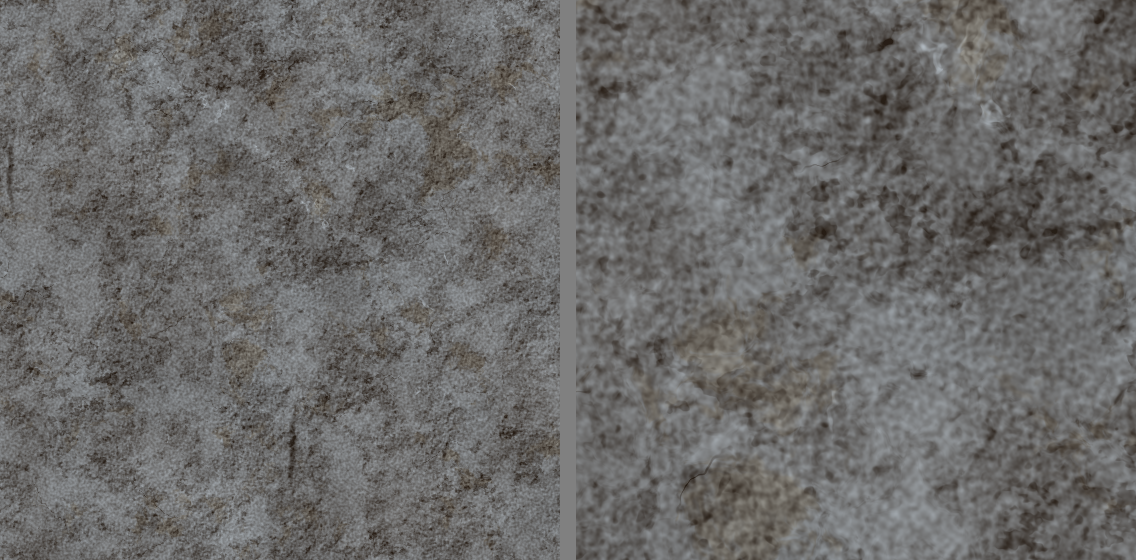
Left, the full canvas; right, a detail of the centre.
Reproduce this texture procedurally as a WebGL 2 fragment shader.

```glsl
#version 300 es
precision highp float;

#define BASE_TONE 0.434
#define BROAD_CONTRAST 0.095
#define PATCH_CONTRAST 0.085
#define RELIEF_CONTRAST 0.20
#define GRAIN_CONTRAST 0.13
#define SPECK_DEPTH 0.07
#define PIT_DEPTH 0.12
#define CRACK_DEPTH 0.13
#define STAIN_STRENGTH 0.6
#define SCRATCH_CELLS 6.0

uniform vec2 u_resolution;
out vec4 fragColor;

// Integer hash of a lattice cell, two values in 0..1
vec2 hash2(vec2 cell) {
    uvec2 q = uvec2(ivec2(cell)) * uvec2(1597334673u, 3812015801u);
    uint n = (q.x ^ q.y) * 1597334673u;
    n = (n ^ (n >> 15)) * 2246822519u;
    n ^= n >> 13;
    return vec2(n & 65535u, n >> 16) / 65535.0;
}

float cornerSlope(vec2 cell, vec2 offset) {
    float angle = 6.2832 * hash2(cell).x;
    return dot(vec2(cos(angle), sin(angle)), offset);
}

float gradientNoise(vec2 p) {
    vec2 i = floor(p), f = p - i;
    vec2 u = f * f * f * (f * (f * 6.0 - 15.0) + 10.0);
    vec2 e = vec2(1.0, 0.0);
    float low = mix(cornerSlope(i, f), cornerSlope(i + e, f - e), u.x);
    float high = mix(cornerSlope(i + e.yx, f - e.yx), cornerSlope(i + 1.0, f - 1.0), u.x);
    return mix(low, high, u.y);
}

// Each octave is turned and doubled
float fbm(vec2 p, int octaves, float gain) {
    float sum = 0.0, amplitude = 1.0;
    for (int i = 0; i < octaves; i++) {
        sum += amplitude * gradientNoise(p);
        p = mat2(1.6, 1.2, -1.2, 1.6) * p + 17.3;
        amplitude *= gain;
    }
    return sum;
}

float surfaceHeight(vec2 p) {
    return fbm(p * 24.0 + 3.0, 5, 0.65);
}

// Short pale scratches, one candidate per cell
float scratches(vec2 p) {
    float cover = 0.0;
    vec2 home = floor(p * SCRATCH_CELLS);
    for (int k = 0; k < 9; k++) {
        vec2 cell = home + vec2(k % 3, k / 3) - 1.0;
        vec2 place = hash2(cell + 71.0), shape = hash2(cell + 193.0);
        vec2 d = p - (cell + place) / SCRATCH_CELLS;
        float angle = mix(0.6, 2.6, shape.x);
        vec2 along = vec2(cos(angle), sin(angle));
        float halfLength = mix(0.003, 0.012, place.x);
        d -= along * clamp(dot(d, along), -halfLength, halfLength);
        cover += step(0.75, shape.y) * (1.0 - smoothstep(0.0004, 0.0025, length(d)));
    }
    return min(cover, 1.0);
}

// Upright dark slits, tapered at both ends
float slits(vec2 p) {
    float cover = 0.0;
    for (int k = 0; k < 2; k++) {
        vec2 d = p - mix(vec2(0.023, 0.69), vec2(0.524, 0.20), float(k));
        d.x += 0.012 * gradientNoise(vec2(p.y * 22.0, float(k) + 0.4));
        float taper = 1.0 - smoothstep(0.02, 0.095, abs(d.y));
        cover += taper * (1.0 - smoothstep(0.001, 0.002 + 0.006 * taper, abs(d.x)));
    }
    return cover;
}

void main() {
    vec2 p = gl_FragCoord.xy / u_resolution.y;
    vec2 warp = vec2(fbm(p * 11.0, 5, 0.6), fbm(p * 11.0 + 40.0, 5, 0.6));
    vec2 q = p + 0.022 * warp;

    // Weathered masses and crisp mineral patches
    float broad = fbm(q * vec2(6.0, 4.0) + 9.0, 5, 0.55);
    float patches = smoothstep(-0.25, 0.3, fbm(q * 12.0 + 25.0, 6, 0.7)) - 0.47;
    float tone = BASE_TONE + BROAD_CONTRAST * broad + PATCH_CONTRAST * patches;

    // Side-lit relief, fine grain and dark specks
    float relief = surfaceHeight(p) - surfaceHeight(p + vec2(-0.0022, 0.0026));
    vec2 turned = mat2(0.8, 0.6, -0.6, 0.8) * p;
    float grain = gradientNoise(turned * 215.0) + 0.5 * gradientNoise(p * 118.0 + 7.0);
    float roughness = clamp(1.0 - 0.9 * patches + 0.6 * fbm(p * 6.0 + 300.0, 3, 0.5), 0.5, 1.6);
    float specks = smoothstep(0.2, 0.48, fbm(turned * 85.0 + 50.0, 2, 0.7));
    tone += roughness * (RELIEF_CONTRAST * relief - SPECK_DEPTH * specks);
    tone += GRAIN_CONTRAST * grain;

    // Clustered pits and broken cracks
    float cluster = smoothstep(0.0, 0.35, fbm(q * 5.0 + 61.0, 4, 0.6));
    float pits = cluster * smoothstep(0.14, 0.38, fbm(p * vec2(34.0, 42.0) + 80.0, 4, 0.7));
    float crackLine = abs(fbm(q * vec2(4.0, 5.5) + 90.0, 4, 0.5));
    float cracks = 1.0 - smoothstep(0.002, 0.014, crackLine);
    cracks *= smoothstep(0.05, 0.3, fbm(p * 9.0 + 130.0, 3, 0.5));
    tone -= PIT_DEPTH * pits + CRACK_DEPTH * cracks + 0.18 * slits(p);

    // Curved ledge: pale rim above, shade below
    float ledge = q.y - 0.88 + 1.4 * (q.x - 0.13) * (q.x - 0.13);
    float span = smoothstep(0.08, 0.2, p.x) * (1.0 - smoothstep(0.56, 0.64, p.x));
    float rim = span * exp(-pow((ledge - 0.012) / 0.022, 2.0));
    float shade = span * exp(-pow((ledge + 0.055) / 0.05, 2.0));
    float flecks = smoothstep(0.32, 0.6, fbm(q * 34.0 + 150.0, 4, 0.65)) * (rim + 0.12);
    tone += 0.045 * rim - 0.035 * shade + 0.15 * flecks + 0.13 * scratches(q);
    tone = clamp(tone, 0.12, 0.8);

    // Warm in the darks, cool in the lights, broken ochre where stained
    float warmth = 0.14 * (0.432 - tone) + 0.008 * fbm(q * 5.0 + 200.0, 4, 0.5);
    vec3 color = tone + warmth * vec3(0.75, -0.1, -0.8);
    vec2 fromStain = (p - vec2(0.76, 0.76)) / vec2(0.15, 0.17);
    float region = 0.42 * exp(-dot(fromStain, fromStain));
    float stain = smoothstep(0.3, 0.75, fbm(q * 8.0 + 230.0, 6, 0.7) + region - 0.35 * patches);
    color *= mix(vec3(1.0), vec3(0.94, 0.86, 0.74), STAIN_STRENGTH * stain);
    fragColor = vec4(color, 1.0);
}
```
